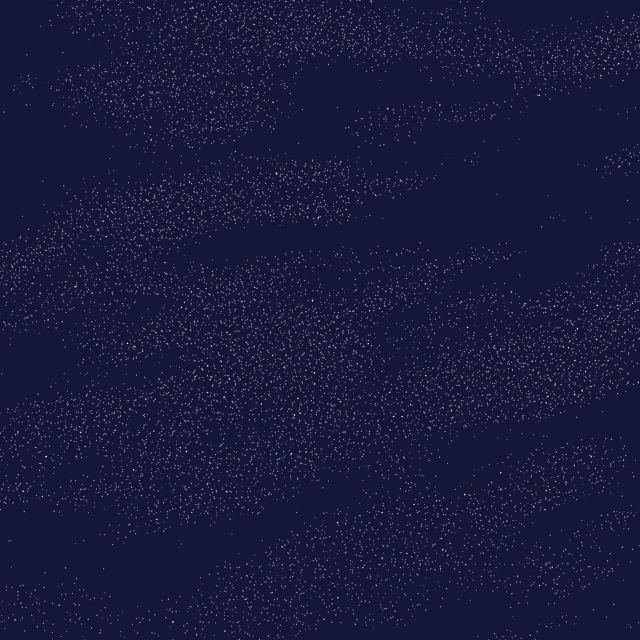
A Shadertoy shader for this texture:

```glsl
const vec3 NIGHT = vec3(0.08, 0.09, 0.22);
const vec3 SPECK = vec3(0.98, 0.95, 0.95);
const float CELLS = 116.0;            // grid cells across, per layer
const int LAYERS = 2;
const float MIN_RADIUS = 0.0005;
const float MAX_RADIUS = 0.0009;
const float SOFT_PIXELS = 0.8;        // half width of the smoothed edge
const vec2 STREAK_SCALE = vec2(3.5, 11.0);
const float SLOPE_BOTTOM = 0.38;
const float SLOPE_TOP = 0.12;
const vec2 DENSITY_RANGE = vec2(0.33, 0.75);
const float FILL_BOTTOM = 0.45;
const float FILL_TOP = 0.95;

float hash(vec2 p) {
    return fract(sin(dot(p, vec2(127.1, 311.7))) * 43758.5453);
}

float noise(vec2 p) {
    vec2 i = floor(p);
    vec2 f = fract(p);
    f = f * f * (3.0 - 2.0 * f);
    float low = mix(hash(i), hash(i + vec2(1.0, 0.0)), f.x);
    float high = mix(hash(i + vec2(0.0, 1.0)), hash(i + 1.0), f.x);
    return mix(low, high, f.y);
}

// Chance of a speck: slanted drifts that thin out towards the bottom
float driftDensity(vec2 p) {
    float slope = mix(SLOPE_BOTTOM, SLOPE_TOP, p.y);
    vec2 q = vec2(p.x, p.y - slope * p.x) * STREAK_SCALE;
    q.y += 0.7 * noise(p * 5.0 + 17.0);
    float n = 0.6 * noise(q + 31.0) + 0.4 * noise(q * 2.3 + 57.0);
    float fill = mix(FILL_BOTTOM, FILL_TOP, smoothstep(0.0, 0.5, p.y));
    return fill * smoothstep(DENSITY_RANGE.x, DENSITY_RANGE.y, n);
}

// Smoothed disc that keeps its total light when smaller than a pixel
float speckCover(float dist, float radius, float soft) {
    float disc = 1.0 - smoothstep(radius - soft, radius + soft, dist);
    float area = radius * radius;
    return disc * area / (area + 0.2 * soft * soft);
}

float speckLayer(vec2 p, float seed, float soft) {
    vec2 grid = p * CELLS + seed * 0.37;
    vec2 home = floor(grid);
    float cover = 0.0;
    for (int y = -1; y <= 1; y++) {
        for (int x = -1; x <= 1; x++) {
            vec2 cell = home + vec2(x, y);
            vec2 key = cell + seed * 53.0;
            vec2 jitter = vec2(hash(key + 3.1), hash(key + 7.7));
            vec2 center = (cell + jitter - seed * 0.37) / CELLS;
            float radius = mix(MIN_RADIUS, MAX_RADIUS, hash(key + 13.3));
            float present = step(hash(key + 19.9), driftDensity(center));
            cover += present * speckCover(length(p - center), radius, soft);
        }
    }
    return cover;
}

void mainImage(out vec4 fragColor, in vec2 fragCoord) {
    vec2 p = fragCoord / iResolution.y;
    float soft = SOFT_PIXELS / iResolution.y;

    float cover = 0.0;
    for (int i = 0; i < LAYERS; i++) {
        cover += speckLayer(p, float(i) + 1.0, soft);
    }
    fragColor = vec4(mix(NIGHT, SPECK, min(cover, 1.0)), 1.0);
}
```
